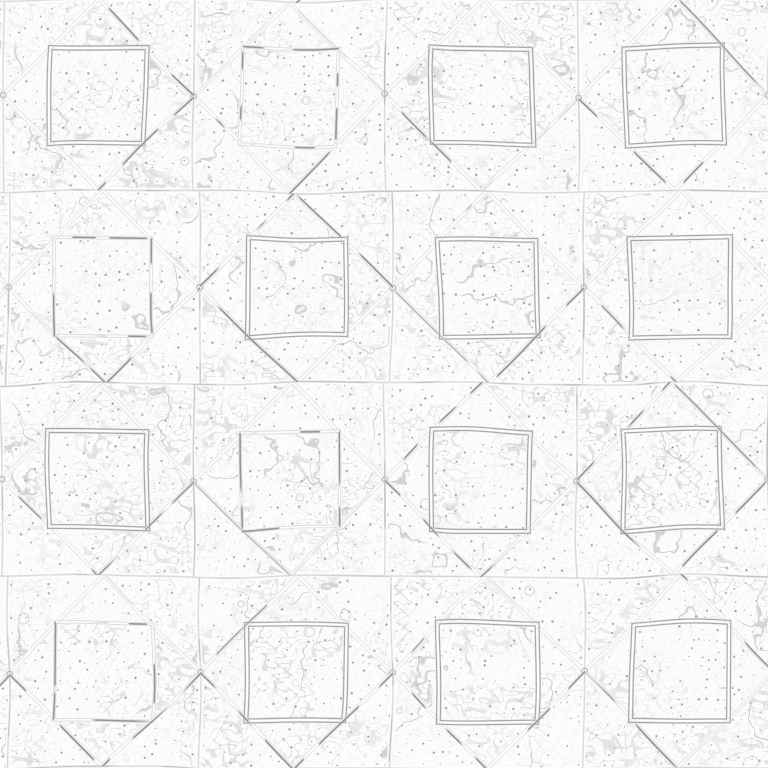
Write a WebGL 1 fragment shader that draws this pattern.

```glsl
precision highp float;

uniform vec2 u_resolution;

float hash(vec2 p) {
  return fract(sin(dot(p, vec2(127.1, 311.7))) * 43758.5453);
}

float noise(vec2 p) {
  vec2 i = floor(p), f = fract(p);
  f = f * f * (3.0 - 2.0 * f);
  return mix(mix(hash(i), hash(i + vec2(1.0, 0.0)), f.x),
             mix(hash(i + vec2(0.0, 1.0)), hash(i + 1.0), f.x), f.y);
}

// Smoothed line of the given half width, in tile units
float stroke(float d, float halfWidth) {
  float pixel = 4.0 / u_resolution.y;
  return 1.0 - smoothstep(halfWidth - pixel, halfWidth + pixel, abs(d));
}

// Dark stretches along a worn line
float wear(float along, float seed) {
  return smoothstep(0.45, 0.58, noise(vec2(along * 11.0, seed * 57.0)));
}

// Jittered point in a grid: xy is the offset from it, z a random value
vec3 scatter(vec2 p, float count) {
  vec2 id = floor(p * count);
  vec2 jitter = vec2(hash(id), hash(id + 17.3)) - 0.5;
  return vec3((fract(p * count) - 0.5 - 0.7 * jitter) / count, hash(id + 41.9));
}

// Pits, scratches, cracks and rings on the stone surface
float stone(vec2 p, float seed) {
  p += floor(seed * 60.0) * vec2(1.37, 2.11);

  vec2 bent = p + 0.04 * noise(p * 14.0);
  float scratch = 1.0 - smoothstep(0.02, 0.12, abs(noise(bent * vec2(32.0, 38.0)) - 0.5));
  scratch *= smoothstep(0.25, 0.75, noise(p * 6.0 + 9.0));
  float ink = 0.075 * scratch * (0.5 + seed) + 0.035 * noise(p * 95.0);

  float relief = noise(p * 4.5) + 0.35 * noise(p * 13.0) + 0.12 * noise(p * 34.0);
  float crack = 1.0 - smoothstep(0.006, 0.035, abs(relief - 0.73));
  ink = max(ink, 0.17 * crack * smoothstep(0.5, 0.68, noise(p * 4.0 + 23.0)));

  vec3 pit = scatter(p, 20.0);
  float pitSize = 0.001 + 0.005 * fract(pit.z * 7.0);
  ink = max(ink, 0.4 * stroke(length(pit.xy), pitSize) * step(0.42, pit.z));

  vec3 ring = scatter(p + 5.5, 3.0);
  float radius = 0.012 + 0.016 * fract(ring.z * 13.0);
  return max(ink, 0.17 * stroke(length(ring.xy) - radius, 0.003) * step(0.8, ring.z));
}

void main() {
  // Four by four tiles, every other row shifted a little
  vec2 p = gl_FragCoord.xy / u_resolution * 4.0;
  p.y = 4.0 - p.y;
  p += 0.03 * (vec2(noise(p * 2.5), noise(p * 2.5 + 31.0)) - 0.5);
  p.x -= 0.008 + 0.032 * mod(floor(p.y), 2.0);
  vec2 cell = floor(p);
  vec2 q = fract(p) - 0.5;
  vec2 a = abs(q);
  vec2 side = sign(q);

  // Distances to the inner square, the diamond and the tile border
  vec2 skew = vec2(hash(cell + 3.1), hash(cell + 8.7)) - 0.5;
  vec2 s = q + 0.05 * skew * q.yx;
  vec2 box = abs(s) - 0.255;
  float square = max(box.x, box.y);
  float diamond = (a.x + a.y - 0.5) * 0.7071;
  float border = 0.5 - max(a.x, a.y);

  // Each cut piece has its own surface
  vec2 facing = a.x > a.y ? vec2(side.x, 0.0) : vec2(0.0, side.y);
  vec2 piece = square < 0.0 ? vec2(0.0) : diamond < 0.0 ? facing : side * 3.0;
  float ink = stone(p, hash(cell * 7.0 + piece + 2.0));

  // Clean joints between pieces
  float joint = min(min(abs(square), abs(diamond)), border);
  ink *= smoothstep(0.006, 0.018, joint);

  // Tile border
  bool upright = a.x > a.y;
  float borderAlong = upright ? p.y : p.x;
  float borderId = upright ? floor(p.x + 0.5) : floor(p.y + 0.5) + 20.0;
  float borderInk = 0.15 + 0.15 * wear(borderAlong * 0.7, borderId * 0.37) * noise(p * 3.0);
  ink = max(ink, borderInk * stroke(border, 0.004));

  // Diamond: pale double joint with a darker worn edge
  float edgeSeed = hash(cell * 3.0 + side);
  float edgeWear = wear(q.x, edgeSeed) * smoothstep(0.25, 0.6, edgeSeed + 0.15 * side.y);
  ink = max(ink, 0.13 * stroke(abs(diamond) - 0.008, 0.002));
  ink = max(ink, 0.42 * edgeWear * stroke(diamond - 0.004, 0.005));

  // Inner square: a firm double outline or a pale dashed one
  bool vertical = box.x > box.y;
  float along = vertical ? s.y : s.x;
  vec2 sideId = vertical ? vec2(side.x, 5.0) : vec2(9.0, side.y);
  float sideWear = wear(along, hash(cell + sideId));
  float firm = step(0.45, hash(cell + 61.0));
  float outline = 0.4 * stroke(abs(square) - 0.010, 0.003);
  float dashed = max(0.17 * stroke(abs(square) - 0.007, 0.002),
                     0.42 * sideWear * stroke(square, 0.005));
  ink = max(ink, mix(dashed, outline, firm));

  // Small knots where neighbouring diamonds meet
  float knot = length(vec2(0.5 - a.x, q.y)) - 0.014;
  ink = max(ink, 0.32 * stroke(knot, 0.003));

  gl_FragColor = vec4(vec3(1.0 - ink), 1.0);
}
```
